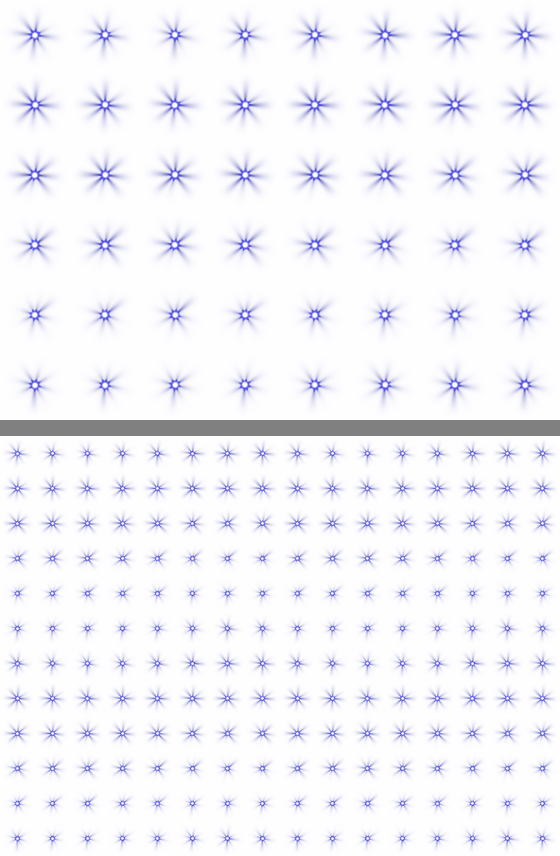
Top: one tile. Bottom: repeated 2 by 2.
This pattern is drawn by a WebGL 2 fragment shader. Its source:

```glsl
#version 300 es
precision highp float;

uniform vec2 u_resolution;
out vec4 fragColor;

const float TAU = 6.2831853;
const vec2 CELLS = vec2(8.0, 6.0);
const int RAYS = 8;
const vec3 PAPER = vec3(0.995, 0.995, 1.0);
const vec3 NAVY = vec3(0.14, 0.14, 0.64);
const vec3 BLUE = vec3(0.32, 0.31, 0.91);

float hash(vec2 p) {
    vec3 q = fract(vec3(p.xyx) * 0.1031);
    q += dot(q, q.yzx + 33.33);
    return fract((q.x + q.y) * q.z);
}

// Soft angular lobe around a direction, independent of radius
float lobe(vec2 dir, float angle, float sharpness) {
    float c = dot(dir, vec2(cos(angle), sin(angle)));
    return exp(sharpness * (c - 1.0));
}

// Cyclic drift of each ray through the rows, with a slight column shift
float drift(vec2 id, float ray) {
    vec2 phase = id / CELLS;
    float start = hash(vec2(ray, 7.0));
    return 0.5 + 0.5 * sin(TAU * (phase.y + start) + 0.5 * sin(TAU * phase.x));
}

// x: ink of the long rays, y: outline bulge of the glowing body
vec2 starRays(vec2 p, vec2 id) {
    float r = length(p);
    vec2 dir = p / max(r, 1e-4);
    float clear = 1.0;
    float bulge = 0.0;
    for (int i = 0; i < RAYS; i++) {
        float k = float(i);
        float wave = drift(id, k);
        float jitter = hash(id + vec2(k * 13.0, k * 5.0)) - 0.5;
        float angle = TAU * k / float(RAYS) - 0.18 + 0.26 * (wave - 0.5) + 0.12 * jitter;
        float flat_ = cos(angle) * cos(angle);
        float reach = mix(0.075, 0.125, wave) + 0.015 * jitter;
        float strength = mix(0.7, 1.15, wave) + 0.4 * flat_;
        float profile = lobe(dir, angle, 55.0);
        float ink = strength * profile * exp(-r / reach);
        clear *= 1.0 - min(ink, 0.95);
        bulge = max(bulge, profile * mix(0.7, 1.0, wave));
    }
    return vec2(1.0 - clear, bulge);
}

vec3 star(vec2 p, vec2 id) {
    float r = length(p);
    vec2 rays = starRays(p, id);
    float fade = 1.0 - smoothstep(0.28, 0.49, r);

    // Faint halo and rays
    float halo = 0.16 * exp(-r * r / 0.016);
    float ink = (1.0 - (1.0 - rays.x) * (1.0 - halo)) * fade;
    vec3 color = mix(PAPER, NAVY, ink);

    // Glowing pointed body
    float edge = 0.066 + 0.032 * rays.y;
    float body = 1.0 - smoothstep(edge - 0.022, edge + 0.016, r);
    color = mix(color, BLUE, 0.92 * body);

    // White core, slightly oval and turned per cell
    float turn = TAU * hash(id + 41.0);
    float oval = 1.0 + 0.12 * dot(p / max(r, 1e-4), vec2(cos(turn), sin(turn)));
    float core = 1.0 - smoothstep(0.022, 0.056, r * oval);
    return mix(color, vec3(1.0), core);
}

void main() {
    vec2 grid = gl_FragCoord.xy / u_resolution * CELLS;
    vec2 id = mod(floor(grid), CELLS);
    fragColor = vec4(star(fract(grid) - 0.5, id), 1.0);
}
```
